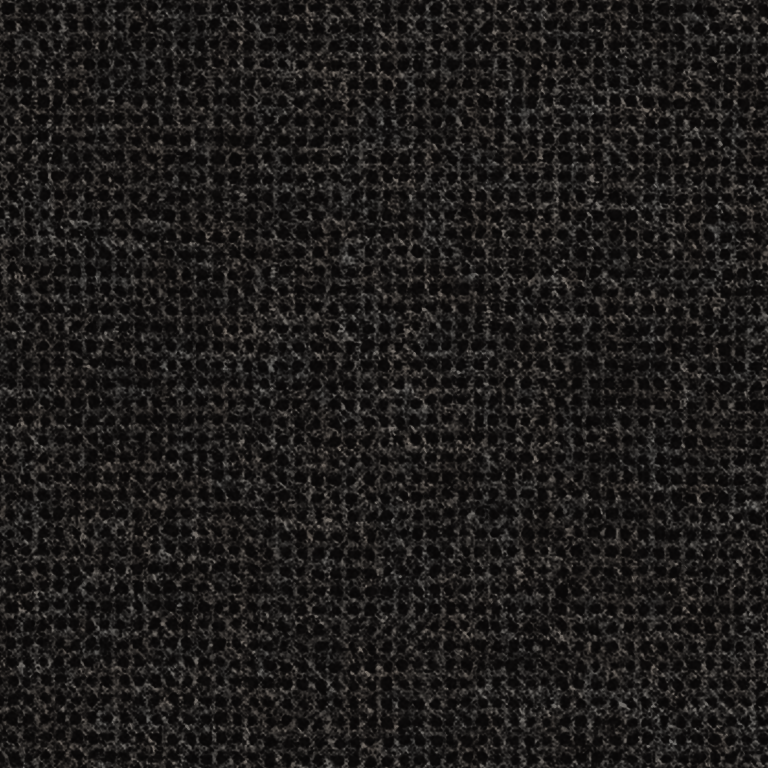
A Shadertoy shader for this texture:

```glsl
#define REPEATS vec2(47.0, 41.0)
#define YARN_WIDTH vec2(0.230, 0.285)
#define WIDTH_WEAR 0.38
#define DRIFT vec2(0.7, 0.35)
#define JITTER vec2(0.26, 0.16)
#define FIBRE_DENSITY 250.0
#define SLUB_STRENGTH 0.5
#define HOLE_COLOR vec3(0.030, 0.025, 0.025)
#define YARN_COLOR vec3(0.375, 0.370, 0.360)
#define BROWN_TINT vec3(1.05, 0.98, 0.93)
#define TAU 6.2831853

float hash(vec2 p) {
    return fract(sin(dot(p, vec2(127.1, 311.7))) * 43758.545);
}

float noise(vec2 p) {
    vec2 i = floor(p), f = fract(p);
    f = f * f * (3.0 - 2.0 * f);
    float low = mix(hash(i), hash(i + vec2(1, 0)), f.x);
    float high = mix(hash(i + vec2(0, 1)), hash(i + vec2(1, 1)), f.x);
    return mix(low, high, f.y);
}

vec2 noise2(vec2 p) {
    return vec2(noise(p), noise(p + 37.4)) - 0.5;
}

// Fine tangled hairs, stretched along two opposite diagonals
float fibres(vec2 uv) {
    vec2 q = uv * FIBRE_DENSITY;
    float rising = noise(vec2(q.x + q.y, (q.y - q.x) * 0.55));
    float falling = noise(vec2(q.x - q.y, (q.x + q.y) * 0.55) + 19.0);
    float speck = noise(q * 1.4 + 51.0);
    return 0.33 * rising + 0.3 * falling + 0.37 * speck;
}

void mainImage(out vec4 fragColor, in vec2 fragCoord) {
    vec2 uv = fragCoord / iResolution.xy;

    // Loose grid: slow drift of the cloth, then unevenness of each loop
    vec2 p = uv * REPEATS;
    p += DRIFT * noise2(uv * vec2(6.0, 4.0));
    p += JITTER * noise2(p * 1.3 + 8.0);
    vec2 yarn = floor(p + 0.5);
    vec2 d = p - yarn;

    // Yarn thickness varies from thread to thread and along each thread
    vec2 along = vec2(noise(vec2(yarn.x * 7.3, p.y * 0.9)),
                      noise(vec2(p.x * 0.9, yarn.y * 5.7 + 90.0)));
    vec2 width = YARN_WIDTH * (1.0 + WIDTH_WEAR * (along - 0.5) * 2.0);
    vec2 profile = exp(-d * d / (width * width));
    float body = 0.9 * profile.x + profile.y - 0.45 * profile.x * profile.y;

    // Frayed edges: hairs push the outline of the holes in and out
    float hair = fibres(uv);
    float cover = smoothstep(0.26, 0.92, body + 0.3 * (hair - 0.5));

    // Twisted strands: ropes across, short beads between the holes
    float wobble = 2.5 * noise(p * 2.0 + 23.0);
    float rope = 0.5 + 0.5 * sin(TAU * (p.x * 2.0 + d.y * 1.4) + wobble);
    float bead = 0.5 + 0.5 * cos(TAU * (p.y + 0.5 + d.x * 0.6) + wobble - 1.2);
    float strand = mix(rope, bead, smoothstep(-0.2, 0.2, profile.x - profile.y));
    float relief = mix(0.62, 1.15, strand) * (1.0 + 0.9 * d.y * profile.y);

    // Lighter and darker threads, with short bright slubs
    vec2 tone = vec2(noise(vec2(yarn.x * 3.1, uv.y * 7.0)),
                     noise(vec2(uv.x * 6.0, yarn.y * 4.3 + 40.0)));
    float threadTone = mix(tone.y, tone.x, profile.x / (profile.x + profile.y));
    float knot = hash(floor(p * 2.0 + 0.5) + 11.0);
    float slub = SLUB_STRENGTH * smoothstep(0.75, 1.0, knot) * strand;
    float patchTone = 0.9 + 0.2 * noise(uv * 4.0 + 3.0);
    float light = relief * patchTone * (0.74 + 0.46 * threadTone + slub);

    // Rough fibre contrast on the yarn, deep shadow in the holes
    float grain = smoothstep(0.16, 0.86, hair);
    float shade = cover * light * (0.05 + 0.94 * pow(grain, 1.45));
    shade += 0.07 * (1.0 - cover) * grain;

    vec3 tint = mix(vec3(1.0), BROWN_TINT, noise(p * 0.8 + 61.0));
    vec3 color = mix(HOLE_COLOR, YARN_COLOR * tint, min(shade, 1.15));
    fragColor = vec4(color, 1.0);
}
```
